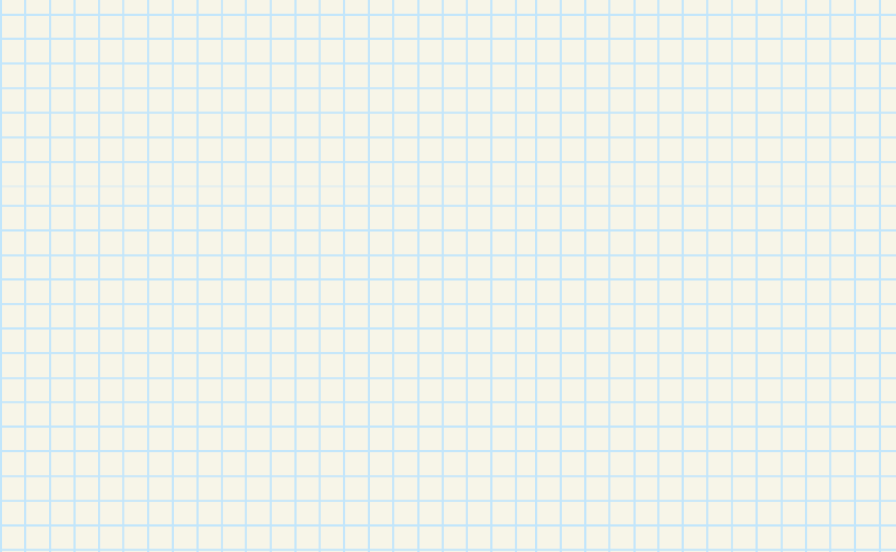
Reproduce this pattern procedurally as a Shadertoy shader.

```glsl
// Cream squared paper ruled in pale blue. The ruling is a tile of evenly spaced
// lines, repeated with a narrower cell at each seam; every line shifts and fades
// slightly by a hash, and is smoothed by exact box coverage. Unit: canvas height.

#define PITCH       0.04446   // distance between lines
#define TILE        0.9696    // length of one ruled tile
#define TILE_LINES  22.0      // lines in a tile
#define LINE_WIDTH  0.0040
#define LEFT_SEAM   0.0013    // first vertical line, from the left
#define TOP_SEAM    0.3734    // tile seam, from the top
#define JITTER      0.0018    // range of line displacement
#define FADE        0.20      // largest random loss of ink
#define SEAM_INK    0.42      // ink of the last horizontal line in a tile
#define PAPER       vec3(0.970, 0.960, 0.910)
#define INK         vec3(0.760, 0.900, 0.985)

float hash(vec2 p) {
    vec3 q = fract(p.xyx * vec3(0.1031, 0.1030, 0.0973));
    q += dot(q, q.yzx + 33.33);
    return fract((q.x + q.y) * q.z);
}

// Share of a pixel at signed distance d that the line covers
float lineCoverage(float d, float pixel) {
    float halfLine = 0.5 * LINE_WIDTH;
    float right = min(d + 0.5 * pixel, halfLine);
    float left = max(d - 0.5 * pixel, -halfLine);
    return clamp((right - left) / pixel, 0.0, 1.0);
}

// Ink of the parallel lines along one axis, measured from a tile seam
float ruling(float position, float lastInk, float axisSeed, float pixel) {
    float tile = floor(position / TILE);
    float local = position - tile * TILE;
    float cell = min(floor(local / PITCH), TILE_LINES - 1.0);
    float ink = 0.0;

    // The two lines bounding this cell
    for (int i = 0; i < 2; i++) {
        float index = cell + float(i);
        float wraps = step(TILE_LINES, index);
        float center = mix(index * PITCH, TILE, wraps);
        float lineIndex = index - wraps * TILE_LINES;
        vec2 id = vec2(lineIndex + 5.0, (tile + wraps) * 7.0 + axisSeed);

        center += (hash(id) - 0.5) * JITTER;
        float strength = 1.0 - FADE * hash(id + 41.0);
        if (lineIndex > TILE_LINES - 1.5) strength *= lastInk;
        ink = max(ink, strength * lineCoverage(local - center, pixel));
    }
    return ink;
}

void mainImage(out vec4 fragColor, in vec2 fragCoord) {
    vec2 uv = fragCoord / iResolution.y;
    float pixel = 1.0 / iResolution.y;

    float vertical = ruling(uv.x - LEFT_SEAM, 1.0, 17.0, pixel);
    float horizontal = ruling(1.0 - uv.y - TOP_SEAM, SEAM_INK, 59.0, pixel);

    // Crossing lines overlap as translucent ink
    float ink = 1.0 - (1.0 - vertical) * (1.0 - horizontal);
    fragColor = vec4(mix(PAPER, INK, ink), 1.0);
}
```
